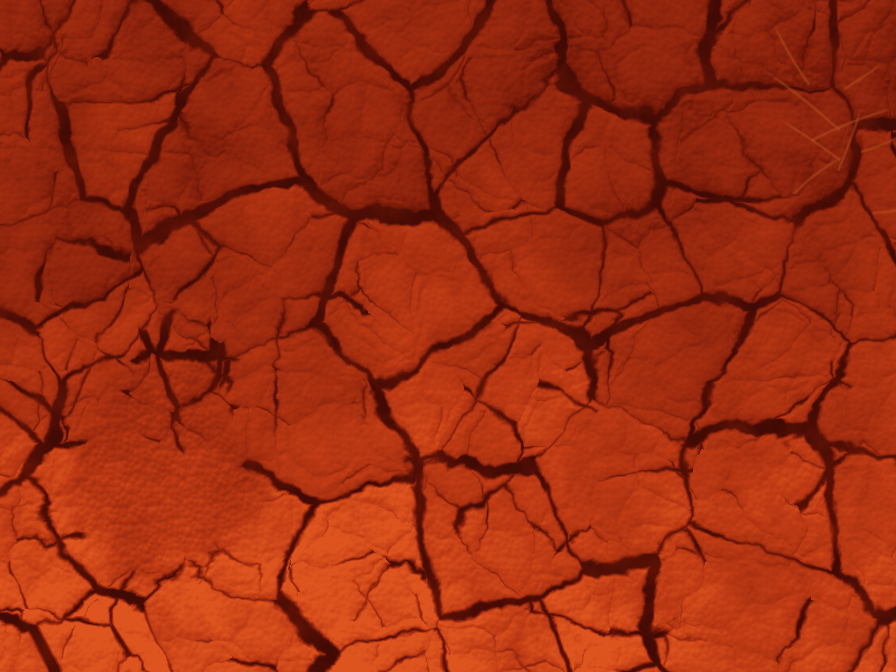
A Shadertoy shader for this texture:

```glsl
// Sun-baked red mud: plates split by wide, thin and hairline cracks.
// Cracks are warped cellular borders with a random width per border;
// layered sines and cellular clods shade the soil, a ramp colours it.

const vec2 LIGHT_DIR = vec2(-0.35, 0.94);
const vec2 RUBBLE_CENTER = vec2(0.25, 0.30);
const vec2 CLOD_CENTER = vec2(0.27, 0.43);
const vec2 PLATE_SEED = vec2(3.1);
const float PLATE_SCALE = 5.3;
const vec3 STRAW = vec3(0.74, 0.34, 0.13);

// Soil colours from deep shadow to sunlit clay
const vec3 SOIL[6] = vec3[6](
    vec3(0.26, 0.04, 0.015), vec3(0.44, 0.09, 0.03), vec3(0.56, 0.14, 0.05),
    vec3(0.65, 0.18, 0.06), vec3(0.75, 0.23, 0.08), vec3(0.87, 0.33, 0.12));

vec2 hash2(vec2 c) {
    vec3 q = fract(c.xyx * vec3(0.1031, 0.1030, 0.0973));
    q += dot(q, q.yzx + 33.33);
    return fract((q.xx + q.yz) * q.zy);
}

vec2 cellPoint(vec2 cell) {
    return cell + 0.05 + 0.9 * hash2(cell + 71.0);
}

// Layered, turned sines, roughly -1 to 1
float waves(vec2 p) {
    const mat2 turn = mat2(0.8, 0.6, -0.6, 0.8);
    float sum = 0.0, amp = 0.5;
    for (int i = 0; i < 6; i++) {
        p = turn * p * 1.9 + 1.7 + sum;
        sum += amp * sin(p.x + 1.4 * sin(p.y));
        amp *= 0.58;
    }
    return sum;
}

// Cell that holds p, and the vector from p to its point
vec2 nearestCell(vec2 p, out vec2 toHome) {
    vec2 home = floor(p);
    toHome = vec2(4.0);
    for (int k = 0; k < 9; k++) {
        vec2 cell = floor(p) + vec2(k % 3 - 1, k / 3 - 1);
        vec2 d = cellPoint(cell) - p;
        if (dot(d, d) < dot(toHome, toHome)) { toHome = d; home = cell; }
    }
    return home;
}

float clods(vec2 p) {
    vec2 toHome;
    nearestCell(p, toHome);
    return length(toHome);
}

// Signed distance to cell borders; a negative width closes the crack
float crackGap(vec2 p, float scale, float thin, float wide) {
    p *= scale;
    vec2 toHome;
    vec2 home = nearestCell(p, toHome);
    float gap = 1.0;
    for (int k = 0; k < 25; k++) {
        if (k == 12) continue;
        vec2 cell = home + vec2(k % 5 - 2, k / 5 - 2);
        vec2 d = cellPoint(cell) - p;
        float border = dot(0.5 * (toHome + d), normalize(d - toHome));
        float width = mix(thin, wide, hash2(home + cell + 157.0).x);
        gap = min(gap, border / scale - width);
    }
    return gap;
}

float blob(vec2 p, vec2 center, float radius) {
    return smoothstep(-0.02, 0.03, radius - length((p - center) * vec2(1.0, 0.85)));
}

// Bends straight borders into wandering, ragged ones
vec2 ragged(vec2 p) {
    vec2 bend = vec2(waves(p * 4.0), waves(p * 4.0 + 9.0));
    vec2 jag = vec2(waves(p * 17.0 + 5.0), waves(p * 17.0));
    return p + 0.026 * bend + 0.0065 * jag;
}

// All cracks together, with crumbled clods near the rubble hollow
float mudGap(vec2 p) {
    vec2 q = ragged(p);
    float pinch = 0.004 * waves(p * 11.0 + 3.0);
    float gap = crackGap(q + PLATE_SEED, PLATE_SCALE, 0.001, 0.0115) + 0.6 * pinch;
    gap = min(gap, crackGap(q + 7.7, 8.0, -0.008, 0.0045) + pinch);
    gap = min(gap, crackGap(q + 5.3, 13.0, -0.008, 0.0006) + 0.7 * pinch);
    gap += 0.04 * blob(q, RUBBLE_CENTER, 0.12);
    float crumbs = crackGap(q, 15.0, -0.003, 0.011) + pinch;
    return min(gap, crumbs + 0.04 * (1.0 - blob(q, CLOD_CENTER, 0.11)));
}

// Each plate has its own brightness and tilt
float plateTone(vec2 p) {
    vec2 toHome;
    vec2 home = nearestCell((ragged(p) + PLATE_SEED) * PLATE_SCALE, toHome);
    vec2 tilt = hash2(home + 19.0) - vec2(0.5, 0.2);
    return 0.7 * (hash2(home + 31.0).x - 0.5) - 0.8 * dot(toHome, tilt);
}

float roughness(vec2 p) {
    return clods(p * 45.0) + 0.9 * clods(p * 105.0 + 4.0);
}

// Coverage of a bent stalk that starts at root
float stalk(vec2 p, vec2 root, float angle, float size, float bend) {
    vec2 along = vec2(cos(angle), sin(angle));
    vec2 q = vec2(dot(p - root, along), dot(p - root, vec2(-along.y, along.x)));
    float side = abs(q.y - bend * q.x * q.x);
    return smoothstep(0.0035, 0.0005, side) * step(0.0, q.x) * smoothstep(size, size * 0.7, q.x);
}

vec3 soilColor(float tone) {
    tone = clamp(tone, 0.0, 4.999);
    int i = int(tone);
    return mix(SOIL[i], SOIL[i + 1], fract(tone));
}

void mainImage(out vec4 fragColor, in vec2 fragCoord) {
    vec2 p = fragCoord / iResolution.y;
    float rubble = blob(p + 0.03 * waves(p * 9.0), RUBBLE_CENTER, 0.13);

    // Plates: brighter toward the bottom, mottled and grainy
    float tone = 2.3 + 2.8 * pow(1.0 - p.y, 1.6);
    tone += 0.5 * waves(p * 2.5) + 0.38 * waves(p * 13.0 + 2.0);
    tone += plateTone(p) * (1.0 - rubble);
    float relief = roughness(p + 0.004 * LIGHT_DIR) - roughness(p);
    tone += relief * mix(0.55, 1.2, rubble) - 0.8 * rubble;

    // Lit and shaded rims along the cracks
    float gap = mudGap(p);
    float slope = clamp((mudGap(p + 0.004 * LIGHT_DIR) - gap) / 0.004, -1.0, 1.0);
    tone -= (0.4 + 0.5 * slope) * exp(-max(gap, 0.0) / 0.011);

    // Crack floors, darker where they open wide
    float soft = max(0.003, 1.0 / iResolution.y);
    float depth = smoothstep(0.001, -0.005, gap);
    float bed = mix(1.2, 0.25, depth) + 0.4 * waves(p * 20.0);
    vec3 color = soilColor(mix(tone, bed, smoothstep(soft, -soft, gap)));

    // Dry stalks in the upper right
    for (int i = 0; i < 9; i++) {
        vec2 a = hash2(vec2(i, 3)), b = hash2(vec2(i, 8));
        vec2 root = vec2(1.16, 0.66) + vec2(0.15, 0.26) * a;
        float cover = stalk(p, root, 3.0 * b.x, 0.06 + 0.1 * b.y, 5.0 * (a.x - 0.5));
        color = mix(color, STRAW, 0.4 * cover);
    }
    fragColor = vec4(color, 1.0);
}
```
